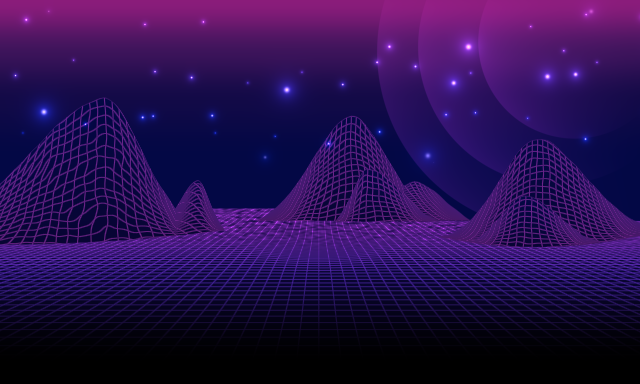
This background is drawn by a Shadertoy shader. Its source:

```glsl
// Neon night landscape: wireframe mountains on a perspective grid, under a
// magenta sky with three faint nested discs and glowing stars.
// Mountains are skewed bump profiles; stars are jittered cells; lines share one helper.

const vec3 NAVY = vec3(0.01, 0.03, 0.27);
const vec3 PINK = vec3(0.76, 0.24, 0.80);
const vec3 VIOLET = vec3(0.42, 0.20, 0.76);

vec2 hash2(vec2 p) {
    p = vec2(dot(p, vec2(127.1, 311.7)), dot(p, vec2(269.5, 183.3)));
    return fract(sin(p) * 43758.5);
}

float gradientNoise(vec2 p) {
    vec2 i = floor(p), f = fract(p), s = f * f * (3.0 - 2.0 * f);
    vec2 e = vec2(0, 1);
    float a = dot(hash2(i) * 2.0 - 1.0, f);
    float b = dot(hash2(i + e.yx) * 2.0 - 1.0, f - e.yx);
    float c = dot(hash2(i + e.xy) * 2.0 - 1.0, f - e.xy);
    float d = dot(hash2(i + e.yy) * 2.0 - 1.0, f - e.yy);
    return mix(mix(a, b, s.x), mix(c, d, s.x), s.y);
}

// Coverage of lines at whole values of u; dense lines blend to a capped mean
float gridLine(float u, float width) {
    float px = 1.0 / iResolution.y;
    float slope = max(fwidth(u) / px, 0.001);
    float dist = abs(fract(u - 0.5) - 0.5) / slope;
    float line = min(1.0, width / px) * clamp(0.5 + (0.5 * max(width, px) - dist) / px, 0.0, 1.0);
    return mix(line, min(0.4, width * slope), smoothstep(0.35, 0.8, slope * px));
}

// Bump with separate widths left and right of its centre
float bump(float x, float centre, float left, float right) {
    float d = x - centre;
    return exp(-pow(abs(d) / (d < 0.0 ? left : right), 1.85));
}

// Dark body under a ridge, with rows that follow it and fanning columns
void mountain(inout vec3 col, vec2 p, float centre, float base, float height, float rows, float gap) {
    float px = 1.0 / iResolution.y;
    height += 0.008 * gradientNoise(vec2(p.x * 24.0, rows)) - 0.022;
    float v = (p.y - base) / max(height, 0.02);
    float bend = gradientNoise(p * 9.0 + rows) + 0.3 * gradientNoise(p * 27.0);
    float row = v * rows + 1.5 * bend;
    float column = (p.x - centre) * (1.0 + 0.65 * clamp(v, 0.0, 1.0)) / gap + 0.8 * bend;
    float wire = max(gridLine(row, 0.0015), gridLine(column, 0.0017));
    float body = smoothstep(-px, px, base + height - p.y) * smoothstep(-px, px, p.y - base)
               * smoothstep(0.0, 0.004, height);
    vec3 fill = mix(vec3(0.03, 0.02, 0.2), NAVY, clamp(v, 0.0, 1.0));
    float rim = smoothstep(0.004, 0.0, abs(base + height - p.y)) * 0.35;
    col = mix(col, mix(fill, PINK, 0.85 * max(wire, rim)), body);
}

vec3 sky(vec2 p) {
    vec3 col = mix(NAVY, vec3(0.08, 0.04, 0.28), smoothstep(0.58, 0.78, p.y));
    col = mix(col, vec3(0.25, 0.08, 0.36), smoothstep(0.74, 0.89, p.y));
    col = mix(col, vec3(0.54, 0.11, 0.48), smoothstep(0.86, 1.0, p.y));
    // Nested discs, brightest along their left rims
    for (int i = 0; i < 3; i++) {
        float k = float(i);
        vec2 centre = vec2(1.45 + 0.025 * k * (k - 1.0), 0.865 + 0.013 * k);
        float depth = 0.466 - 0.107 * k - distance(p, centre);
        float fade = smoothstep(1.7, 1.05 + 0.12 * k, p.x) * smoothstep(1.08, 0.8, p.y);
        float inside = smoothstep(-0.002, 0.002, depth);
        col += vec3(0.12, 0.03, 0.12) * inside * fade * (0.25 + 0.75 * exp(-max(depth, 0.0) * 9.0));
    }
    return col;
}

vec3 ground(vec2 p) {
    // A shallow dip in the middle bends the rows
    vec2 q = (p - vec2(0.832, 0.375)) / vec2(0.11, 0.045);
    float y = p.y + 0.028 * exp(-dot(q, q));
    y += 0.003 * gradientNoise(p * vec2(12, 40)) * smoothstep(0.32, 0.4, p.y);
    float depth = max(0.56 - y, 0.05);
    float rows = gridLine(9.2 / depth, 0.0018);
    float columns = gridLine((p.x - 0.832) * 8.6 / depth, 0.0018);
    float light = smoothstep(0.05, 0.34, p.y);
    float far = smoothstep(0.33, 0.43, p.y);
    float speckle = 1.0 + 1.6 * far * gradientNoise(p * vec2(60, 190));
    vec3 tint = mix(VIOLET, PINK, smoothstep(0.26, 0.42, p.y));
    float wire = min(1.0, max(rows, columns) + 0.25 * min(rows, columns));
    return vec3(0.04, 0.025, 0.22) * light + tint * wire * light * speckle * 0.8;
}

// One star in each jittered cell; warm ones high, blue ones low
vec3 stars(vec2 p, float cell, float size) {
    vec3 sum = vec3(0);
    vec2 id = floor(p / cell);
    for (int j = -1; j <= 1; j++)
    for (int i = -1; i <= 1; i++) {
        vec2 c = id + vec2(i, j);
        vec2 star = (c + 0.15 + 0.7 * hash2(c + size * 900.0)) * cell;
        float r = distance(p, star);
        float s = size * (0.4 + 0.9 * hash2(c + 41.0).x);
        vec3 tint = mix(vec3(0.05, 0.2, 0.95), vec3(0.5, 0.22, 0.9), smoothstep(0.65, 0.9, star.y));
        vec3 glow = 0.75 * tint * exp(-r / s) + vec3(0.8, 0.65, 0.7) * exp(-r * r / (s * s * 0.12));
        sum += glow * smoothstep(0.57, 0.62, star.y) * smoothstep(0.98, 0.95, star.y);
    }
    return sum;
}

void mainImage(out vec4 fragColor, in vec2 fragCoord) {
    vec2 p = fragCoord / iResolution.xy * vec2(1.67, 1.0);
    float x = p.x, px = 1.0 / iResolution.y;

    float horizon = mix(0.457, 0.424, smoothstep(0.75, 1.2, x));
    vec3 col = mix(sky(p), ground(p), smoothstep(px, -px, p.y - horizon));

    // Middle ridge with its shoulder and a nearer fold
    float middle = max(0.295 * bump(x, 0.917, 0.15, 0.142), 0.125 * bump(x, 1.08, 0.1, 0.115));
    middle = max(middle, 0.05 * bump(x, 0.725, 0.04, 0.06));
    mountain(col, p, 0.917, 0.425, middle, 15.0, 0.021);
    mountain(col, p, 0.96, 0.423, 0.16 * bump(x, 0.96, 0.06, 0.13), 9.0, 0.021);

    // Left ridge and its small side peak
    float left = max(0.395 * bump(x, 0.272, 0.31, 0.152), 0.16 * bump(x, 0.515, 0.08, 0.05));
    mountain(col, p, 0.272, 0.363 + 0.11 * x * x, left, 14.0, 0.032);

    // Right ridge with a nearer fold
    float base = 0.357 + 0.4 * (x - 1.4) * (x - 1.4);
    mountain(col, p, 1.402, base, 0.304 * bump(x, 1.402, 0.15, 0.2), 17.0, 0.024);
    mountain(col, p, 1.37, base, 0.155 * bump(x, 1.37, 0.1, 0.14), 10.0, 0.024);

    col += stars(p, 0.21, 0.014) + stars(p, 0.15, 0.005);
    fragColor = vec4(clamp(col, 0.0, 1.0), 1.0);
}
```
